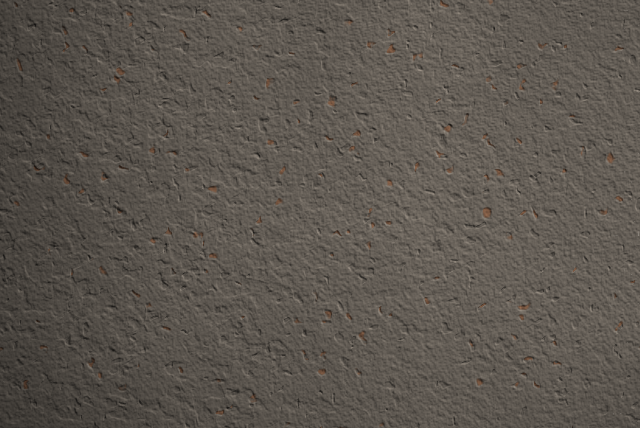
Reproduce this texture procedurally as a Shadertoy shader.

```glsl
// Weathered grey-brown painted metal: raking light, chipped pits and rust spots.

const vec3 PAINT = vec3(0.405, 0.379, 0.348);
const vec3 RUST = vec3(0.54, 0.36, 0.25);
const vec3 DUST = vec3(0.62, 0.60, 0.57);
const vec2 LIGHT_DIR = vec2(0.55, 0.835);     // towards the light
const vec2 LIGHT_CENTRE = vec2(1.08, 0.62);   // brightest place, in canvas heights
const float LIGHT_FALLOFF = 0.25;
const float RELIEF = 0.92;        // contrast of the bumps
const float SHADE_STEP = 0.004;   // distance over which slope is measured
const float PIT_SCALE = 29.0;     // pit cells per canvas height
const float PIT_SHARE = 0.42;
const float RUST_SHARE = 0.13;
const float CHIP_SCALE = 36.0;
const float GRAIN_SCALE = 145.0;

float hash(vec2 p) {
    return fract(sin(dot(p, vec2(127.1, 311.7))) * 43758.5);
}

float noise(vec2 p) {
    vec2 i = floor(p), f = fract(p);
    f = f * f * (3.0 - 2.0 * f);
    float low = mix(hash(i), hash(i + vec2(1, 0)), f.x);
    float high = mix(hash(i + vec2(0, 1)), hash(i + vec2(1, 1)), f.x);
    return mix(low, high, f.y);
}

float fbm(vec2 p) {
    float sum = 0.0, weight = 0.5;
    for (int i = 0; i < 4; i++) {
        sum += weight * noise(p);
        p = mat2(1.6, 1.2, -1.2, 1.6) * p + 7.3;
        weight *= 0.5;
    }
    return sum;
}

// Scattered ragged pits: x is depth, y is rust on the floor
vec2 pits(vec2 p) {
    vec2 warp = vec2(noise(p * 75.0), noise(p * 75.0 + 31.0)) - 0.5;
    vec2 q = p * PIT_SCALE + warp * 0.5;
    vec2 cell = floor(q);
    vec2 result = vec2(0.0);
    for (int y = -1; y <= 1; y++) {
        for (int x = -1; x <= 1; x++) {
            vec2 id = cell + vec2(x, y);
            float pick = hash(id + 3.7);
            if (pick > PIT_SHARE) continue;
            vec2 d = q - id - vec2(hash(id + 11.3), hash(id + 23.9));
            float angle = 6.283 * hash(id + 41.1);
            float c = cos(angle), s = sin(angle);
            d = mat2(c, s, -s, c) * d * vec2(0.8, 1.25);
            float radius = mix(0.12, 0.34, hash(id + 57.7));
            float rusty = step(pick, RUST_SHARE);
            radius = mix(radius, max(radius, 0.2), rusty);
            float r = length(d) / radius;
            result.x = max(result.x, 1.0 - smoothstep(0.5, 1.15, r));
            result.y = max(result.y, rusty * (1.0 - smoothstep(0.45, 0.95, r)));
        }
    }
    return result;
}

// Surface height: broad chips, pits and fine grain
float height(vec2 p) {
    vec2 warp = vec2(noise(p * 60.0 + 5.0), noise(p * 60.0 + 19.0)) - 0.5;
    float chips = smoothstep(0.42, 0.66, fbm(p * CHIP_SCALE + warp * 0.7));
    float chipDepth = mix(0.46, 0.24, smoothstep(0.1, 1.2, p.x));
    float grain = 0.34 * noise(p * GRAIN_SCALE);
    grain += 0.20 * noise(p * GRAIN_SCALE * 1.9 + 13.0);
    return grain - chipDepth * chips - 0.36 * pits(p).x;
}

void mainImage(out vec4 fragColor, in vec2 fragCoord) {
    vec2 p = fragCoord / iResolution.y;

    // Uneven lighting and faint stains
    vec2 fromLight = p - LIGHT_CENTRE;
    float light = 1.0 - LIGHT_FALLOFF * dot(fromLight, fromLight);
    light += 0.14 * (fbm(p * 4.0) - 0.47);

    // Paint with rust showing in the deeper pits
    vec2 pit = pits(p);
    float rust = pit.y * smoothstep(0.15, 0.5, noise(p * 90.0 + 47.0));
    vec3 color = mix(PAINT, RUST, 0.75 * rust);

    // Slopes facing the light brighten, the others fall into shadow
    float slope = height(p) - height(p + LIGHT_DIR * SHADE_STEP);
    slope *= slope > 0.0 ? 0.85 : 1.1;
    color *= light * max(1.0 + RELIEF * slope - 0.06 * pit.x, 0.3);

    // Sparse pale dust, denser near the right edge
    float edge = smoothstep(1.35, 1.5, p.x);
    float speck = smoothstep(0.965 - 0.025 * edge, 1.0, noise(p * 120.0 + 71.0));
    color = mix(color, DUST, 0.6 * speck * (0.3 + 0.7 * edge));

    fragColor = vec4(color, 1.0);
}
```
